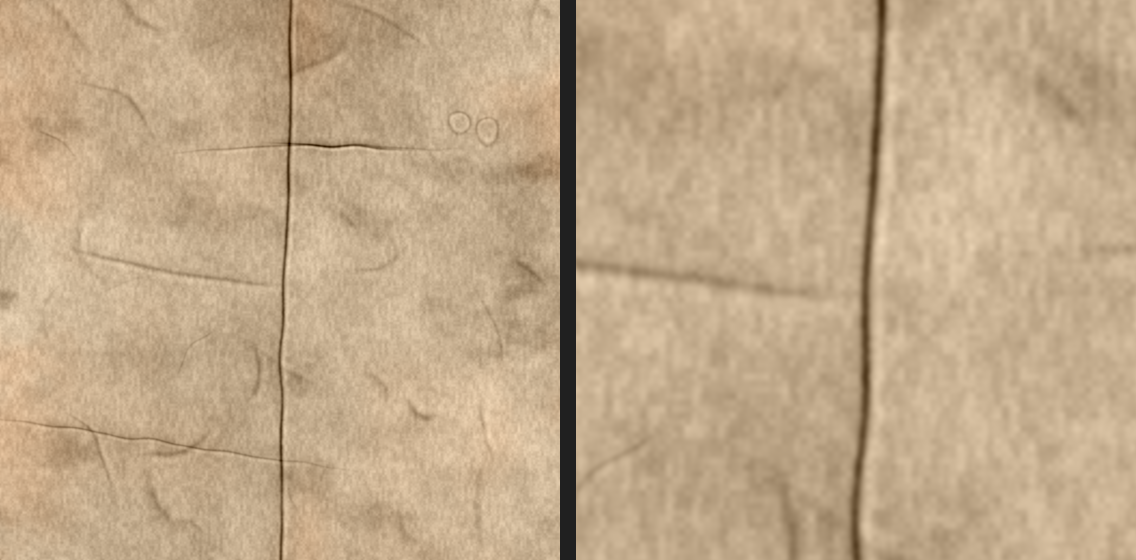
Left: the whole. Right: its middle third, enlarged.
Write a WebGL 2 fragment shader that draws this texture.

```glsl
#version 300 es
precision highp float;
// Aged tan parchment with a central fold, cross folds, curved creases and fibrous grain.

#define BASE_COLOR vec3(0.765, 0.665, 0.540)
#define FOLD_DEPTH 0.40
#define FOLD_WIDTH 0.0030
#define CREASE_DEPTH 0.17
#define CREASE_GRID 6
#define MOTTLE 0.24
#define RELIEF 0.26
#define GRAIN 0.095
#define STAIN 0.12
#define WARM_TINT vec3(0.035, -0.012, -0.035)

uniform vec2 u_resolution;
out vec4 outColor;

float hash(vec2 p) {
  vec3 q = fract(vec3(p.xyx) * 0.1031);
  q += dot(q, q.yzx + 33.33);
  return fract((q.x + q.y) * q.z);
}

float noise(vec2 p) {
  vec2 cell = floor(p), f = fract(p);
  f = f * f * (3.0 - 2.0 * f);
  return mix(mix(hash(cell), hash(cell + vec2(1, 0)), f.x),
             mix(hash(cell + vec2(0, 1)), hash(cell + vec2(1, 1)), f.x), f.y);
}

float fbm(vec2 p) {
  float sum = 0.0, weight = 0.5;
  for (int i = 0; i < 5; i++) {
    sum += weight * noise(p);
    p = mat2(1.6, 1.2, -1.2, 1.6) * p + 7.3;
    weight *= 0.5;
  }
  return sum / 0.97;
}

float bell(float x) { return exp(-x * x); }

// Bent line from a to b: dark core, soft shade and a lit rim on its right side.
float crease(vec2 p, vec2 a, vec2 b, float bend, float width) {
  float len = length(b - a);
  vec2 axis = (b - a) / len, q = p - a;
  float t = dot(q, axis) / len;
  float slope = 4.0 * bend * (1.0 - 2.0 * t);
  float s = dot(q, vec2(-axis.y, axis.x)) - 4.0 * bend * len * t * (1.0 - t);
  s /= width * sqrt(1.0 + slope * slope);
  float taper = smoothstep(0.0, 0.3, t) * (1.0 - smoothstep(0.6, 1.0, t));
  return taper * (0.45 * bell((s + 2.2) / 1.5) - bell(s) - 0.28 * bell(s / 4.5));
}

// Jittered grid of short creases, most of them steep.
float scatteredCreases(vec2 p) {
  float sum = 0.0;
  for (int i = 0; i < CREASE_GRID * CREASE_GRID; i++) {
    vec2 cell = vec2(i % CREASE_GRID, i / CREASE_GRID);
    vec2 seed = cell + 11.0;
    vec2 center = (cell + vec2(hash(seed), hash(seed + 31.7))) / float(CREASE_GRID);
    float angle = 1.57 + 2.4 * (hash(seed + 57.1) - 0.5);
    float reach = mix(0.04, 0.12, hash(seed + 83.9));
    float bend = 0.6 * (hash(seed + 101.3) - 0.5);
    float strength = mix(0.15, 0.85, hash(seed + 127.7));
    float width = mix(0.0025, 0.0065, hash(seed + 151.1));
    vec2 arm = reach * vec2(cos(angle), sin(angle));
    sum += strength * crease(p, center - arm, center + arm, bend, width);
  }
  return sum;
}

// Long cross folds, drawn thin.
float crossFolds(vec2 p) {
  float sum = 0.8 * crease(p, vec2(0.26, 0.720), vec2(0.88, 0.728), 0.025, 0.0022);
  sum += 1.5 * crease(p, vec2(0.46, 0.744), vec2(0.76, 0.733), 0.0, 0.0022);
  sum += 0.9 * crease(p, vec2(-0.10, 0.268), vec2(0.70, 0.150), 0.0, 0.0022);
  sum += 0.8 * crease(p, vec2(0.08, 0.575), vec2(0.56, 0.490), -0.04, 0.0040);
  return sum;
}

// Two small raised ovals.
float blisters(vec2 p) {
  float sum = 0.0;
  for (int i = 0; i < 2; i++) {
    vec2 q = p - vec2(0.818 + 0.052 * float(i), 0.778 - 0.012 * float(i));
    float rim = length(q * vec2(1.0, 0.9)) - 0.020;
    sum += 0.35 * bell((rim + 0.005) / 0.004) - 0.7 * bell(rim / 0.003);
  }
  return sum;
}

// Central vertical fold: dark gap, shaded left flank, lit right lip.
float centralFold(vec2 p) {
  float line = 0.502 + 0.016 * smoothstep(0.35, 0.85, p.y) + 0.006 * (noise(vec2(3.0, p.y * 14.0)) - 0.5);
  float d = p.x - line;
  float depth = FOLD_DEPTH * mix(0.65, 1.1, noise(vec2(9.0, p.y * 9.0)));
  return 0.10 * bell((d - 0.0075) / 0.004) - depth * bell(d / FOLD_WIDTH) - 0.05 * exp(-abs(d) / 0.018);
}

void main() {
  vec2 p = gl_FragCoord.xy / u_resolution;
  vec2 bumpy = p + 0.014 * (vec2(noise(p * 22.0), noise(p * 22.0 + 40.0)) - 0.5);

  // Broad mottling, embossed relief and fine upright fibres
  float tone = MOTTLE * (fbm(p * 3.2 + 5.0) - 0.5) + 0.5 * MOTTLE * (fbm(p * 14.0) - 0.5);
  tone += RELIEF * (fbm(p * 6.0 + 20.0) - fbm(p * 6.0 + vec2(20.09, 20.07)));
  tone += GRAIN * (noise(p * vec2(190.0, 95.0)) - 0.5) + 0.6 * GRAIN * (noise(p * 260.0) - 0.5);
  tone += 0.03 * (1.0 - smoothstep(0.1, 0.9, length(p - vec2(0.32, 0.55)))) - 0.002;

  // Folds, creases and scuffed stains
  float wear = mix(0.35, 1.35, noise(p * 17.0 + 60.0));
  tone += CREASE_DEPTH * (wear * scatteredCreases(bumpy) + crossFolds(mix(p, bumpy, 0.5)) + blisters(bumpy));
  tone += centralFold(p);
  float edge = smoothstep(0.30, 0.50, abs(p.x - 0.5));
  tone -= STAIN * smoothstep(0.60, 0.82, fbm(p * vec2(9.0, 13.0) + 90.0)) * mix(0.6, 1.4, edge);

  // Warm discoloration along the sides and beside the fold
  float warmth = smoothstep(0.42, 0.72, fbm(p * 4.0 + 33.0)) * mix(0.25, 1.0, edge);
  warmth += 0.6 * bell((p.x - 0.55) / 0.04) * smoothstep(0.25, 0.48, abs(p.y - 0.5));
  vec3 color = BASE_COLOR + tone * vec3(1.0, 1.0, 0.98) + WARM_TINT * (warmth - 0.2);
  outColor = vec4(clamp(color, 0.0, 1.0), 1.0);
}
```
